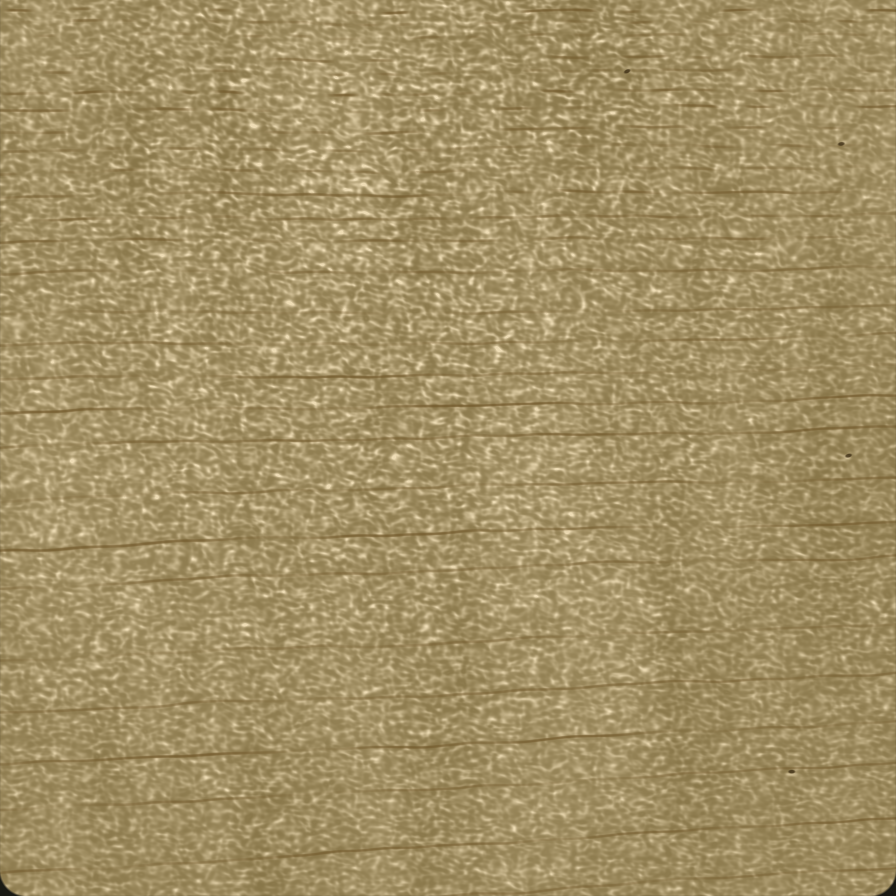
Reproduce this texture procedurally as a Shadertoy shader.

```glsl
// Pale maple board: shimmering fine flecks crossed by thin brown growth lines.

const vec3 SHADE = vec3(0.50, 0.43, 0.25);
const vec3 SHEEN = vec3(0.85, 0.78, 0.62);
const vec3 LINE_BROWN = vec3(0.44, 0.34, 0.16);
const vec3 PIT_BROWN = vec3(0.24, 0.18, 0.08);
const vec3 BACKDROP = vec3(0.10, 0.10, 0.08);

float hash(vec2 p) {
    vec3 q = fract(vec3(p.xyx) * 0.1031);
    q += dot(q, q.yzx + 33.33);
    return fract((q.x + q.y) * q.z);
}

vec2 gradient(vec2 cell) {
    float angle = 6.28318 * hash(cell);
    return vec2(cos(angle), sin(angle));
}

// Gradient noise, roughly -0.7 to 0.7
float noise(vec2 p) {
    vec2 i = floor(p), f = fract(p);
    vec2 u = f * f * f * (f * (f * 6.0 - 15.0) + 10.0);
    vec2 e = vec2(1.0, 0.0);
    float low = mix(dot(gradient(i), f), dot(gradient(i + e), f - e), u.x);
    float high = mix(dot(gradient(i + e.yx), f - e.yx),
                     dot(gradient(i + e.xx), f - e.xx), u.x);
    return mix(low, high, u.y);
}

vec2 rotate(vec2 p, float angle) {
    float c = cos(angle), s = sin(angle);
    return vec2(c * p.x - s * p.y, s * p.x + c * p.y);
}

// Bends the board so that lower growth lines climb to the right
vec2 grainSpace(vec2 uv) {
    float climb = 0.07 * pow(max(1.0 - uv.y, 0.0), 1.5) * uv.x;
    float wander = 0.008 * noise(uv * vec2(3.0, 4.0) + 7.0)
                 + 0.003 * noise(uv * vec2(18.0, 12.0) + 31.0);
    return vec2(uv.x, uv.y - climb + wander);
}

// Layered flecks with about unit deviation
float flecks(vec2 g) {
    vec2 q = g + 0.004 * vec2(noise(g * 45.0 + 3.0), noise(g * 38.0 + 59.0));
    float dashes = noise(rotate(q, 0.10) * vec2(80.0, 190.0) + 11.0);
    float grains = noise(rotate(q, 0.45) * vec2(135.0, 185.0) + 43.0);
    float blocks = noise(rotate(q, -0.07) * vec2(145.0, 75.0) + 87.0);
    float clumps = noise(q * vec2(24.0, 55.0) + 19.0);
    float streaks = noise(q * vec2(9.0, 130.0) + 71.0);
    return 2.6 * dashes + 2.4 * grains + 1.5 * blocks + 1.0 * clumps + 0.8 * streaks;
}

// Growth lines, which crowd together and break into dashes near the top
float growthLines(vec2 g, float pixel) {
    float cubed = g.y * g.y * g.y;
    float rows = 16.0 * g.y + 11.0 * cubed * g.y;
    float density = 16.0 + 44.0 * cubed;
    float row = floor(rows);
    float center = 0.5 + 0.5 * (hash(vec2(row, 5.0)) - 0.5);
    float away = (fract(rows) - center) / density;
    float crowd = smoothstep(0.55, 0.95, g.y);
    float breaks = noise(vec2(g.x * mix(7.0, 26.0, crowd), row * 3.7 + 0.4));
    float strength = smoothstep(mix(-0.7, -0.1, crowd), 0.35, breaks);
    strength *= mix(0.55, 1.0, hash(vec2(row, 17.0)));
    float width = max(0.0013, 0.7 * pixel);
    float core = 1.0 - smoothstep(0.35 * width, 1.9 * width, abs(away));
    float halo = exp(-abs(away) * 260.0);
    return strength * (0.80 * core + 0.20 * halo);
}

// Soft vertical figure across the grain
float figure(vec2 uv) {
    float broad = noise(vec2(uv.x * 7.0 + 2.3, uv.y * 1.6));
    float narrow = noise(vec2(uv.x * 22.0 + 9.1, uv.y * 3.0 + 4.0));
    return 0.14 * broad + 0.10 * narrow;
}

// A few tiny dark pits at scattered places
float pits(vec2 uv, float pixel) {
    float cover = 0.0;
    for (int i = 0; i < 4; i++) {
        float id = float(i);
        vec2 center = vec2(hash(vec2(id, 2.0)), hash(vec2(id, 8.0)));
        vec2 offset = rotate(uv - center, 3.0 * id) * vec2(1.0, 1.8);
        cover = max(cover, 1.0 - smoothstep(0.002, 0.004 + pixel, length(offset)));
    }
    return cover;
}

// Coverage of the board, whose lower corners are rounded
float boardMask(vec2 uv, float radius, float pixel) {
    vec2 corner = vec2(abs(uv.x - 0.5) - 0.5, -uv.y) + radius;
    float d = length(max(corner, 0.0)) - radius;
    return 1.0 - smoothstep(-pixel, 2.0 * pixel, d);
}

void mainImage(out vec4 fragColor, in vec2 fragCoord) {
    vec2 uv = fragCoord / iResolution.xy;
    float pixel = 1.0 / iResolution.y;
    vec2 grain = grainSpace(uv);

    // Broad reflection of light
    vec2 fromGlow = uv - vec2(0.42, 0.74);
    float glow = exp(-dot(fromGlow * fromGlow, vec2(4.0, 2.5)));
    float light = 0.35 + 0.15 * glow + figure(uv);
    float contrast = mix(0.65, 1.15, glow);

    // Skewed fleck tone gives sparse bright glints
    float fleck = flecks(grain);
    float tone = light + contrast * (0.20 * fleck + 0.045 * (fleck * fleck - 1.0));
    vec3 color = mix(SHADE, SHEEN, clamp(tone, -0.2, 1.25));

    color = mix(color, LINE_BROWN, 0.75 * growthLines(grain, pixel));
    color = mix(color, PIT_BROWN, 0.8 * pits(uv, pixel));
    color = mix(BACKDROP, color, boardMask(uv, 0.03, pixel));
    fragColor = vec4(color, 1.0);
}
```
